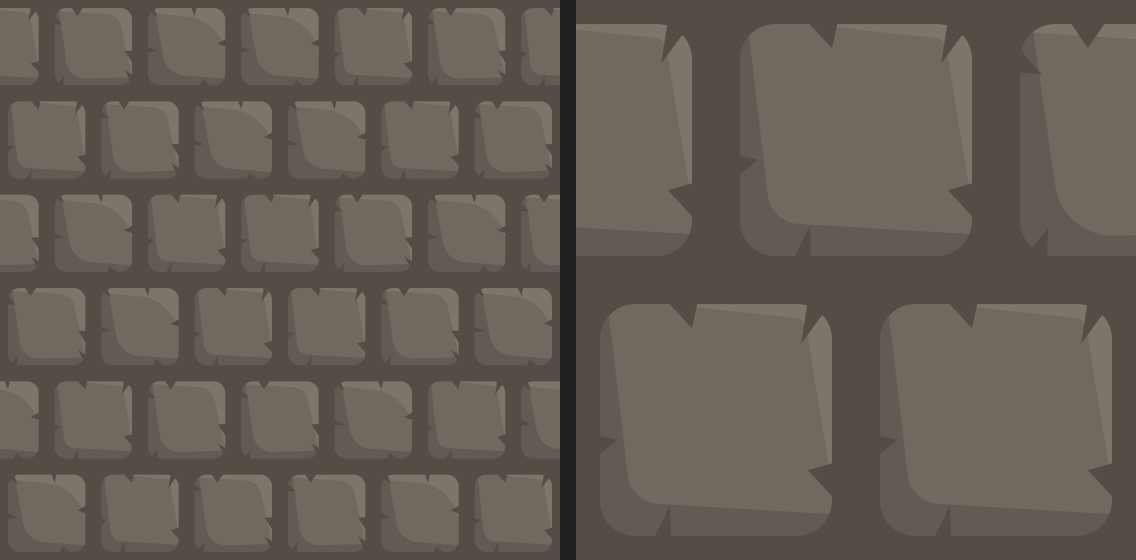
Left, the full canvas; right, a detail of the centre.
A WebGL 2 fragment shader for this texture:

```glsl
#version 300 es
precision highp float;
// Cobbled wall: six staggered rows of six rounded stones on dark mortar.
// Each stone is one of three cuts: a flat face between a lit upper-right bevel
// and a shaded lower-left bevel, with five wedge chips bitten from its rim.

uniform vec2 u_resolution;
out vec4 outColor;

// Lengths: a cell is 128 units wide, a stone 106; y runs down inside a cell.
const float CELL = 128.0;
const float STONE = 106.0;
const int REPEATS = 6;
const float CORNER_RADIUS = 16.0;

const vec3 MORTAR = vec3(0.333, 0.302, 0.271);
const vec3 SHADE  = vec3(0.388, 0.357, 0.325);
const vec3 FACE   = vec3(0.439, 0.412, 0.373);
const vec3 LIGHT  = vec3(0.486, 0.459, 0.412);

// Order of cuts along a row; every second row advances each cut by one.
const int CUT_ORDER[6] = int[6](2, 0, 0, 1, 2, 1);

// Two edge lines (start.xy, end.xy), clockwise, joined by a rounded corner.
struct Bevel { vec4 first; vec4 second; float radius; };

const Bevel LIT[3] = Bevel[3](
  Bevel(vec4(8, 7, 106, 17), vec4(94, 0, 108, 70), 40.0),
  Bevel(vec4(30, 0, 95, 7), vec4(94, 9, 105, 76), 4.0),
  Bevel(vec4(8, 4, 85, 9), vec4(90, 20, 103, 80), 15.0));

const Bevel SHADED[3] = Bevel[3](
  Bevel(vec4(106, 97, 20, 90), vec4(23, 78, 10, 8), 22.0),
  Bevel(vec4(105, 96, 21, 91), vec4(13, 81, 4, 4), 12.0),
  Bevel(vec4(106, 95, 32, 97), vec4(17, 80, 7, 10), 23.0));

// Chips: base.xy on the rim, tip.xy inside; half widths follow.
const vec4 CHIPS_A[5] = vec4[5](vec4(63, 0, 64, 11), vec4(5, 2, 13, 13),
  vec4(106, 48, 95, 49), vec4(0, 57, 13, 59), vec4(77, 106, 75, 98));
const vec4 CHIPS_B[5] = vec4[5](vec4(39, 0, 42, 11), vec4(99, 1, 92, 18),
  vec4(106, 79, 95, 76), vec4(0, 64, 8, 62), vec4(29, 106, 32, 92));
const vec4 CHIPS_C[5] = vec4[5](vec4(31, 0, 31, 11), vec4(0, 18, 10, 23),
  vec4(106, 64, 96, 59), vec4(106, 96, 96, 85), vec4(8, 106, 13, 93));
const float WIDTHS_A[5] = float[5](3.5, 4.0, 5.0, 4.0, 6.5);
const float WIDTHS_B[5] = float[5](6.0, 4.5, 7.0, 4.0, 3.5);
const float WIDTHS_C[5] = float[5](7.5, 4.5, 6.5, 4.0, 4.5);

int wrap(int i, int n) { return ((i % n) + n) % n; }

// Antialiased coverage of the inside of a distance field.
float cover(float dist, float pixel) { return clamp(0.5 - dist / pixel, 0.0, 1.0); }

float roundedSquare(vec2 p, float halfSize, float radius) {
  vec2 q = abs(p) - halfSize + radius;
  return length(max(q, 0.0)) + min(max(q.x, q.y), 0.0) - radius;
}

// Signed distance to a line, positive on its outer side.
float outerSide(vec2 p, vec4 line) {
  vec2 along = line.zw - line.xy;
  return dot(p - line.xy, vec2(along.y, -along.x)) / length(along);
}

// Distance beyond two edges that meet in a rounded corner.
float beyondBevel(vec2 p, Bevel b) {
  vec2 q = vec2(outerSide(p, b.first), outerSide(p, b.second)) + b.radius;
  return length(max(q, 0.0)) + min(max(q.x, q.y), 0.0) - b.radius;
}

// Wedge that narrows from its base to its tip.
float wedge(vec2 p, vec4 chip, float halfWidth) {
  vec2 axis = chip.zw - chip.xy;
  float size = length(axis);
  axis /= size;
  vec2 q = p - chip.xy;
  float across = abs(q.x * axis.y - q.y * axis.x);
  float taper = halfWidth * (1.0 - dot(q, axis) / size);
  return (across - taper) * size / length(vec2(size, halfWidth));
}

// Rounded block with the chips of its cut removed.
float chippedStone(vec2 p, int cut) {
  float dist = roundedSquare(p - 0.5 * STONE, 0.5 * STONE, CORNER_RADIUS);
  for (int i = 0; i < 5; i++) {
    vec4 chip = cut == 0 ? CHIPS_A[i] : cut == 1 ? CHIPS_B[i] : CHIPS_C[i];
    float halfWidth = cut == 0 ? WIDTHS_A[i] : cut == 1 ? WIDTHS_B[i] : WIDTHS_C[i];
    dist = max(dist, -wedge(p, chip, halfWidth));
  }
  return dist;
}

vec3 stoneColor(vec2 p, int cut, float pixel) {
  vec3 color = mix(LIGHT, FACE, cover(beyondBevel(p, LIT[cut]), pixel));
  return mix(SHADE, color, cover(beyondBevel(p, SHADED[cut]), pixel));
}

void main() {
  // Staggered grid, rows counted from the top.
  vec2 grid = gl_FragCoord.xy / u_resolution * float(REPEATS);
  grid.y = float(REPEATS) - grid.y;
  int row = wrap(int(floor(grid.y)), REPEATS);
  int parity = row % 2;
  grid.x -= 0.5 * float(1 - parity);
  int column = wrap(int(floor(grid.x)) - parity, REPEATS);
  int cut = (CUT_ORDER[column] + row / 2) % 3;

  // Stone centred in its cell.
  vec2 p = fract(grid) * CELL - 0.5 * (CELL - STONE);
  float pixel = CELL * float(REPEATS) / min(u_resolution.x, u_resolution.y);
  vec3 color = mix(MORTAR, stoneColor(p, cut, pixel), cover(chippedStone(p, cut), pixel));
  outColor = vec4(color, 1.0);
}
```
